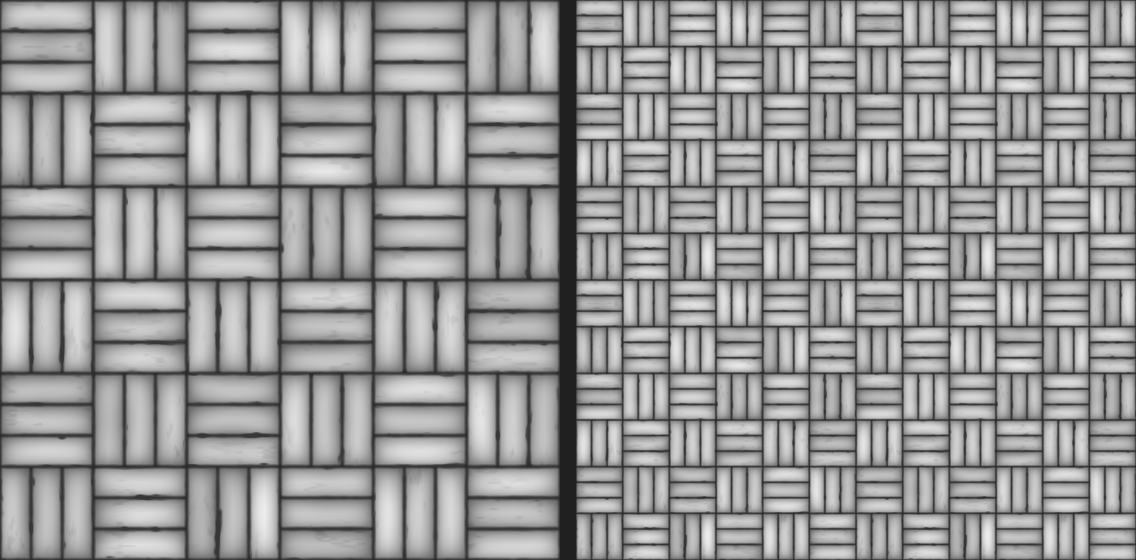
Left: one tile. Right: repeated 2 by 2.
Reproduce this texture procedurally as a three.js fragment shader.

```glsl
varying vec2 vUv;

const float CELLS = 6.0;
const float PLANKS = 3.0;
const vec3 JOINT_COLOR = vec3(0.215);
const vec3 WOOD_COLOR = vec3(0.82);

float hash(vec2 p) {
  return fract(sin(dot(p, vec2(127.1, 311.7))) * 43758.5453);
}

// Value noise on a lattice that wraps after `period` cells.
float wrapNoise(vec2 uv, vec2 period, float seed) {
  vec2 p = uv * period;
  vec2 i = floor(p);
  vec2 u = smoothstep(0.0, 1.0, fract(p));
  vec2 lo = mod(i, period);
  vec2 hi = mod(i + 1.0, period);
  float a = hash(lo + seed);
  float b = hash(vec2(hi.x, lo.y) + seed);
  float c = hash(vec2(lo.x, hi.y) + seed);
  float d = hash(hi + seed);
  return mix(mix(a, b, u.x), mix(c, d, u.x), u.y);
}

// Two octaves, the second rotated out of step by its own seed.
float wrapFbm(vec2 uv, vec2 period, float seed) {
  return 0.65 * wrapNoise(uv, period, seed)
       + 0.35 * wrapNoise(uv, period * 2.0, seed + 13.0);
}

// Distances to the plank's ends (x) and long sides (y), in cell units.
vec2 plankEdges(vec2 p) {
  float across = fract(p.y * PLANKS) - 0.5;
  return vec2(0.5 - abs(p.x - 0.5), (0.5 - abs(across)) / PLANKS);
}

// Soft rounding towards the plank edges, 0 at the rim and 1 inside.
float pillow(vec2 edges) {
  vec2 rise = 1.0 - exp(-edges / vec2(0.095, 0.062));
  return rise.x * rise.y;
}

// Faint dark flecks along the grain, gathered in patches.
float flecks(vec2 grain, float seed) {
  float streak = wrapFbm(grain, vec2(42.0, 120.0), seed);
  float patches = wrapNoise(grain, vec2(18.0, 24.0), seed + 5.0);
  return smoothstep(0.55, 0.85, streak) * smoothstep(0.45, 0.85, patches);
}

// Soft joint line with slight wobble and occasional thin chips.
float jointMask(vec2 edges, vec2 grain) {
  float wobble = wrapFbm(grain, vec2(48.0, 60.0), 11.0) - 0.5;
  float chip = smoothstep(0.6, 0.95, wrapFbm(grain, vec2(36.0, 90.0), 23.0));
  float side = edges.y - 0.011 * wobble - 0.024 * chip;
  float end = edges.x - 0.009 * wobble;
  return smoothstep(-0.002, 0.036, side) * smoothstep(-0.002, 0.034, end);
}

void main() {
  // Checkerboard of cells with alternating plank direction
  vec2 grid = vUv * CELLS;
  vec2 cell = mod(floor(grid), CELLS);
  vec2 local = fract(grid);
  bool horizontal = mod(cell.x + cell.y, 2.0) > 0.5;
  vec2 p = horizontal ? local : local.yx;
  vec2 grain = horizontal ? vUv : vUv.yx;

  // Per-plank variation
  float index = floor(p.y * PLANKS);
  vec2 plank = vec2(cell.x * PLANKS + index, cell.y);
  float tone = hash(plank + 3.0) - 0.5;
  float tilt = 0.04 + 0.18 * hash(plank + 41.0);
  float across = fract(p.y * PLANKS) - 0.5;

  // Shading of the wood face, brighter on one long side
  vec2 edges = plankEdges(p);
  float broad = wrapNoise(grain, vec2(12.0, 18.0), 7.0) - 0.5;
  float fiber = wrapNoise(grain, vec2(24.0, 150.0), 17.0) - 0.5;
  float shade = mix(0.5, 1.03, pillow(edges));
  shade *= 1.0 + 0.13 * tone - tilt * across + 0.2 * broad + 0.015 * fiber;
  shade -= 0.075 * flecks(grain, 31.0);

  // Joints, darkest where they cross
  float wood = jointMask(edges, grain);
  float corner = exp(-dot(edges, edges) / 0.002);
  vec3 joint = JOINT_COLOR * (1.0 - 0.2 * corner);
  vec3 color = mix(joint, WOOD_COLOR * shade, wood);
  gl_FragColor = vec4(clamp(color, 0.0, 1.0), 1.0);
}
```
